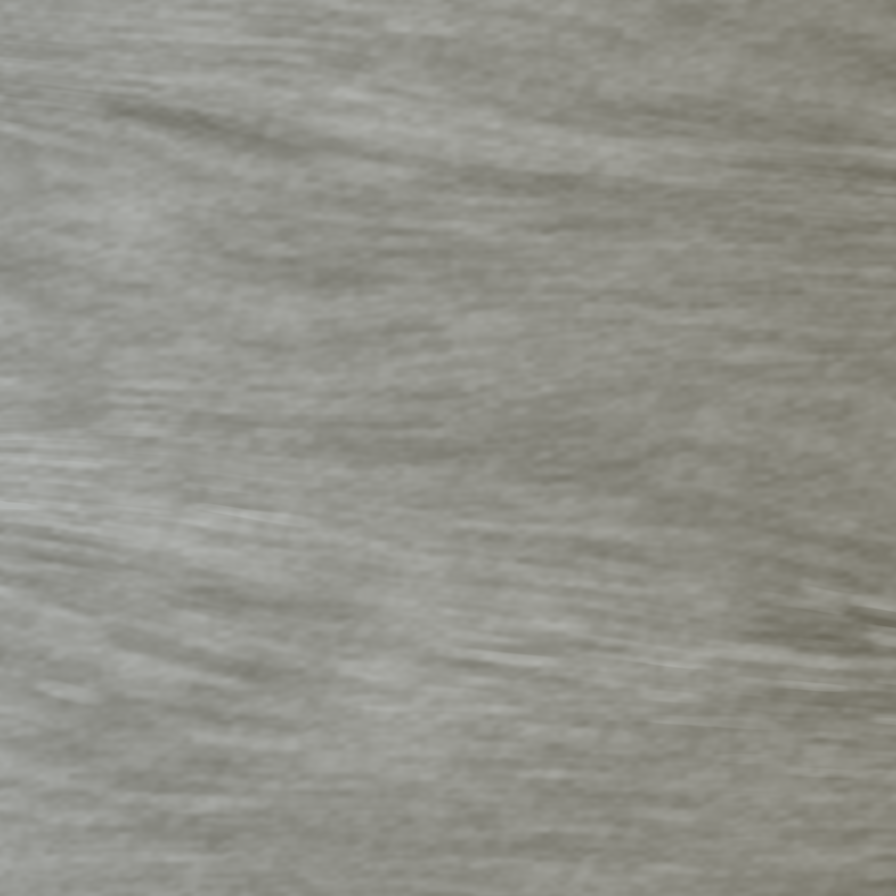
Write a Shadertoy shader that draws this texture.

```glsl
#define SHADE_COLOR vec3(0.470, 0.466, 0.426)
#define LIGHT_COLOR vec3(0.647, 0.650, 0.628)
#define SIDE_FALLOFF 0.58
#define BROAD_GRAIN 0.40
#define MEDIUM_GRAIN 0.50
#define FINE_GRAIN 0.46
#define SPECKLE 0.28
#define VEIN_DEPTH 0.36
#define GLINT 0.46
#define BEND 0.17

float hash(vec2 cell) {
    vec3 p = fract(cell.xyx * vec3(0.1031, 0.1030, 0.0973));
    p += dot(p, p.yzx + 33.33);
    return fract((p.x + p.y) * p.z);
}

// Smooth value noise centred on zero
float noise(vec2 p) {
    vec2 i = floor(p), f = fract(p);
    f = f * f * f * (f * (f * 6.0 - 15.0) + 10.0);
    float low = mix(hash(i), hash(i + vec2(1, 0)), f.x);
    float high = mix(hash(i + vec2(0, 1)), hash(i + vec2(1, 1)), f.x);
    return mix(low, high, f.y) - 0.5;
}

float fbm(vec2 p) {
    float sum = 0.0, gain = 0.6;
    for (int i = 0; i < 3; i++) {
        sum += gain * noise(p);
        p = p * vec2(1.9, 2.1) + 17.3;
        gain *= 0.55;
    }
    return sum;
}

// Soft horizontal band around a height
float band(float y, float centre, float width) {
    float d = (y - centre) / width;
    return exp(-d * d);
}

// Bends straight grain into two falling sweeps and one gentle rise
vec2 grainSpace(vec2 uv) {
    float slope = band(uv.y, 0.87, 0.12) + band(uv.y, 0.34, 0.15)
                - 0.5 * band(uv.y, 0.57, 0.07);
    float wobble = 0.022 * noise(uv * vec2(2.5, 4.0) + 8.0)
                 + 0.006 * noise(uv * vec2(9.0, 14.0));
    return vec2(uv.x, uv.y + BEND * slope * (uv.x - 0.5) + wobble);
}

void mainImage(out vec4 fragColor, in vec2 fragCoord) {
    vec2 uv = fragCoord / iResolution.xy;
    vec2 g = grainSpace(uv);
    float figure = band(uv.y, 0.87, 0.09) + band(uv.y, 0.33, 0.13);

    // Light fading from left to right, deepest at the right edge
    float tone = 0.55 - SIDE_FALLOFF * (uv.x - 0.5);
    tone += 0.22 * noise(uv * vec2(2.0, 3.0) + 41.0);
    tone -= 0.12 * smoothstep(0.7, 1.0, uv.x) * band(uv.y, 0.4, 0.25);

    // Long fibres from broad to fine
    float strength = 0.75 + 0.45 * figure;
    tone += BROAD_GRAIN * strength * fbm(g * vec2(1.8, 13.0) + 3.0);
    tone += MEDIUM_GRAIN * strength * fbm(g * vec2(4.5, 38.0) + 29.0);
    tone += FINE_GRAIN * (0.8 + noise(uv * 5.0)) * noise(g * vec2(13.0, 95.0) + 61.0);

    // Dark veins, strongest in the sweeps
    float vein = smoothstep(0.13, 0.42, noise(g * vec2(3.2, 27.0) + 73.0));
    tone -= VEIN_DEPTH * (0.3 + 0.7 * figure) * vein;

    // Short pale glints along the fibres
    float patches = smoothstep(-0.1, 0.3, noise(uv * vec2(4.0, 9.0) + 91.0));
    float glint = smoothstep(0.12, 0.42, noise(g * vec2(12.0, 62.0) + 113.0));
    tone += GLINT * (0.35 + 0.65 * figure) * patches * glint;

    // Soft surface mottling
    tone += SPECKLE * noise(vec2(uv.x - 0.5 * uv.y, uv.y) * vec2(58.0, 120.0));
    tone += 0.5 * SPECKLE * noise(uv * vec2(110.0, 150.0) + 7.0);

    // Cool cast at the left, warm cast at the right
    vec3 color = mix(SHADE_COLOR, LIGHT_COLOR, clamp(tone, -0.25, 1.3));
    color += vec3(-0.005, 0.0, 0.008) * (1.0 - 2.0 * uv.x);
    fragColor = vec4(color, 1.0);
}
```
